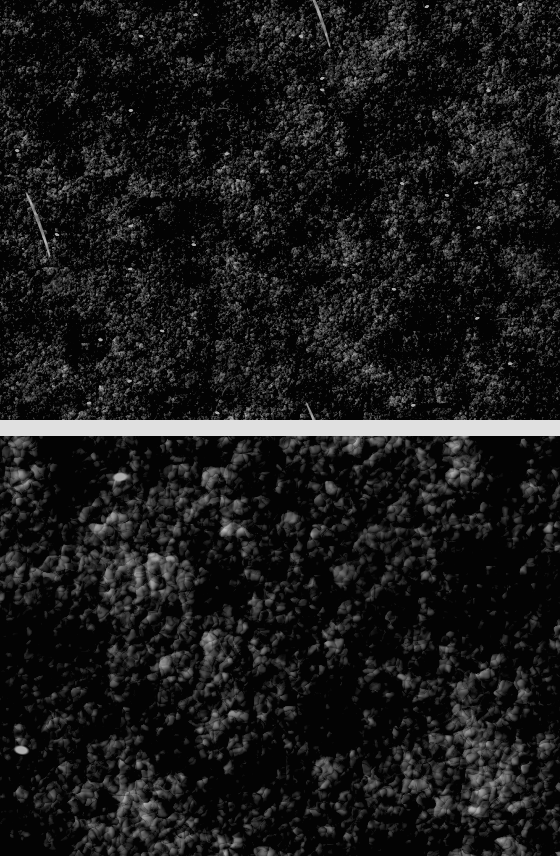
Top: the whole. Bottom: its middle third, enlarged.
Write a Shadertoy shader that draws this texture.

```glsl
// Dark crumbly soil lit from the upper left, with soft clods, ridges and pale straw.

float hash(vec2 p) {
    return fract(sin(dot(p, vec2(127.1, 311.7))) * 43758.5);
}

float noise(vec2 p) {
    vec2 i = floor(p), f = fract(p);
    f = f * f * (3.0 - 2.0 * f);
    return mix(mix(hash(i), hash(i + vec2(1, 0)), f.x),
               mix(hash(i + vec2(0, 1)), hash(i + vec2(1, 1)), f.x), f.y);
}

// Relief of rounded crumbs, one per cell: lit side, dark gaps, own tone
float crumbs(vec2 p) {
    p += 0.7 * vec2(noise(p * 1.7), noise(p * 1.7 + 31.0));
    vec2 cell = floor(p), offset = vec2(0), id = cell;
    float near = 9.0, second = 9.0;
    for (int y = -1; y <= 1; y++)
    for (int x = -1; x <= 1; x++) {
        vec2 c = cell + vec2(x, y);
        vec2 r = p - c - vec2(hash(c), hash(c + 19.7));
        float d = length(r);
        if (d < near) {
            second = near;
            near = d;
            offset = r;
            id = c;
        } else {
            second = min(second, d);
        }
    }
    float gap = second - near;
    float lit = dot(offset, vec2(-0.8, 0.6)) * smoothstep(0.0, 0.2, gap);
    return 2.4 * lit + 1.5 * (gap - 0.4) + 1.2 * (hash(id + 7.3) - 0.5);
}

// Shortest offset to a feature repeated on a half-drop lattice
vec2 halfDrop(vec2 r) {
    vec2 period = vec2(1.3333, 1.0);
    vec2 a = r - period * round(r / period);
    vec2 b = r + 0.5 * period;
    b -= period * round(b / period);
    return dot(a, a) < dot(b, b) ? a : b;
}

// Thin tapered strand: half-length and half-width in canvas heights
float strand(vec2 r, vec2 dir, float len, float width) {
    dir = normalize(dir);
    float t = dot(r, dir) / len;
    float across = dot(r, vec2(-dir.y, dir.x)) - 0.004 * (1.0 - t * t);
    float w = width * (1.0 - 0.6 * t * t);
    float px = 0.7 / iResolution.y;
    return (1.0 - smoothstep(w - px, w + px, abs(across)))
         * (1.0 - smoothstep(0.9, 1.0, abs(t)));
}

void mainImage(out vec4 fragColor, in vec2 fragCoord) {
    vec2 p = fragCoord / iResolution.y;

    // Crumbs from clods down to grit
    float relief = 0.33 * crumbs(p * 24.0)
                 + 0.52 * crumbs(p * 46.0 + 11.0)
                 + 0.62 * crumbs(p * 85.0 + 23.0)
                 + 0.45 * crumbs(p * 150.0 + 37.0)
                 + 1.4 * (noise(p * 260.0) - 0.5);

    // Uneven ground and pockets of shadow
    relief += 0.8 * (noise(p * 7.0) - 0.5) + 1.6 * (noise(p * 18.0 + 5.0) - 0.5);

    // Soft pale clods: centre and radius
    vec3 clods[6] = vec3[6](
        vec3(0.60, 0.86, 0.050), vec3(1.22, 0.62, 0.055), vec3(0.80, 0.83, 0.040),
        vec3(1.12, 0.60, 0.030), vec3(0.40, 0.50, 0.035), vec3(0.74, 0.57, 0.045));
    vec2 wobble = 0.03 * vec2(noise(p * 25.0), noise(p * 25.0 + 9.0)) - 0.015;
    for (int i = 0; i < 6; i++) {
        vec2 r = halfDrop(p - clods[i].xy + wobble) / clods[i].z;
        float body = 1.0 - smoothstep(0.4, 1.1, length(r));
        relief = mix(relief, 0.75 * relief + 0.5 - 0.3 * r.x, body);
    }

    // Upright ridges, bright on the left and shaded on the right
    for (int i = 0; i < 2; i++) {
        vec2 r = halfDrop(p - vec2(0.475 + 0.35 * float(i), 0.67) + 0.3 * wobble);
        float x = r.x / 0.022;
        float along = 1.0 - smoothstep(0.03, 0.09, abs(r.y));
        relief -= 2.0 * along * x * exp(-x * x);
    }

    // Crack under a small ledge
    vec2 crack = halfDrop(p - vec2(0.37, 0.527) + 0.6 * wobble);
    relief -= 2.5 * (1.0 - smoothstep(0.002, 0.007, abs(crack.y)))
                  * (1.0 - smoothstep(0.03, 0.05, abs(crack.x)));

    float grey = max(0.085 + 0.2 * relief, 0.012);

    // Rare bright chips
    vec2 chipCell = floor(p * 40.0);
    vec2 chip = fract(p * 40.0) - 0.3 - 0.4 * vec2(hash(chipCell), hash(chipCell + 3.1));
    chip.y += 0.5 * chip.x * (hash(chipCell + 5.0) - 0.5);
    float speck = 1.0 - smoothstep(0.12, 0.22, length(chip * vec2(0.8, 1.3)));
    grey = mix(grey, 0.68, speck * step(0.982, hash(chipCell + 8.7)));

    // Straw and fine root hairs
    float straw = strand(halfDrop(p - vec2(0.09, 0.465)), vec2(0.37, -1.0), 0.086, 0.0036);
    grey = mix(grey, 0.42 + 0.35 * noise(p * 120.0), straw);
    float hairs = strand(halfDrop(p - vec2(1.205, 0.57)), vec2(0.7, 1.0), 0.018, 0.0014)
                + strand(halfDrop(p - vec2(0.53, 0.738)), vec2(1.0, 0.05), 0.018, 0.0013);
    grey = mix(grey, 0.4, 0.8 * min(hairs, 1.0));

    fragColor = vec4(vec3(min(grey, 0.9)), 1.0);
}
```
